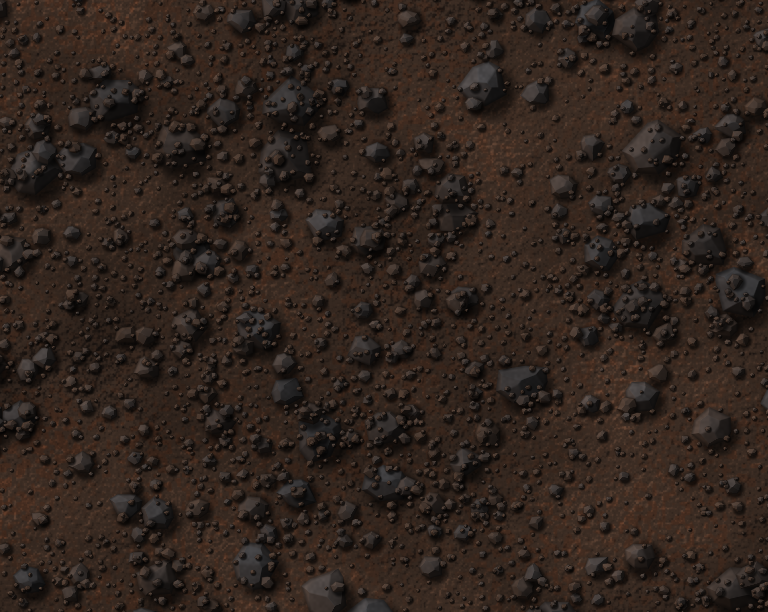
This texture is drawn by a Shadertoy shader. Its source:

```glsl
const float TAU = 6.2831853;
const vec3 LIGHT = vec3(-0.50, 0.58, 0.64);
const vec3 SOIL_DARK = vec3(0.085, 0.065, 0.055);
const vec3 SOIL_MID = vec3(0.205, 0.153, 0.122);
const vec3 SOIL_LIT = vec3(0.39, 0.275, 0.21);
const vec3 STONE_WARM = vec3(0.27, 0.21, 0.175);
const vec3 STONE_COOL = vec3(0.225, 0.222, 0.228);

float hash(vec2 p) {
    vec3 q = fract(vec3(p.xyx) * 0.1031);
    q += dot(q, q.yzx + 33.33);
    return fract((q.x + q.y) * q.z);
}

vec2 hash2(vec2 p) {
    return vec2(hash(p + 17.3), hash(p + 71.9));
}

float noise(vec2 p) {
    vec2 i = floor(p);
    vec2 f = fract(p);
    f = f * f * (3.0 - 2.0 * f);
    float low = mix(hash(i), hash(i + vec2(1.0, 0.0)), f.x);
    float high = mix(hash(i + vec2(0.0, 1.0)), hash(i + 1.0), f.x);
    return mix(low, high, f.y);
}

float fbm(vec2 p, int octaves) {
    float sum = 0.0;
    float weight = 0.5;
    for (int i = 0; i < octaves; i++) {
        sum += weight * noise(p);
        p = mat2(1.6, 1.2, -1.2, 1.6) * p + 5.7;
        weight *= 0.55;
    }
    return sum;
}

// Gritty ground, lit by the slope of its height
float soilHeight(vec2 p) {
    return 0.8 * noise(p * 48.0) + 0.7 * noise(p * 105.0 + 9.0) + 0.75 * noise(p * 190.0 + 31.0);
}

vec3 soil(vec2 p) {
    float slope = soilHeight(p) - soilHeight(p + 0.0035 * normalize(LIGHT.xy));
    float patches = fbm(p * 5.0 + 3.0, 4) - 0.5;
    float grit = hash(floor(p * 300.0)) - 0.5;
    float tone = 0.48 + 0.42 * slope + 0.5 * patches + 0.22 * grit;
    vec3 color = mix(SOIL_DARK, SOIL_MID, smoothstep(0.0, 0.5, tone));
    color = mix(color, SOIL_LIT, smoothstep(0.5, 1.1, tone));
    float rust = smoothstep(0.45, 0.75, noise(p * 130.0 + 50.0)) * noise(p * 7.0);
    return color * mix(vec3(1.0), vec3(1.16, 0.98, 0.86), rust);
}

// Keeps the lower of two planes and softens the crease between them
void cutFacet(float plane, vec3 planeNormal, inout float height, inout vec3 normal) {
    float blend = clamp(0.5 + (height - plane) / 0.07, 0.0, 1.0);
    normal = mix(normal, planeNormal, blend);
    height = min(height, plane);
}

// Faceted stone in unit space: returns the distance inside its rim
float facetedStone(vec2 d, vec2 key, out vec3 normal) {
    float height = 0.75;
    float rim = 10.0;
    normal = vec3(0.0, 0.0, 1.0);
    float turn = TAU * hash(key + 2.0);
    for (int k = 0; k < 4; k++) {
        vec2 r = hash2(key + float(k) * 3.1);
        float angle = turn + (float(k) + 0.7 * r.x) * TAU / 4.0;
        vec2 dir = vec2(cos(angle), sin(angle));
        float steep = mix(0.15, 0.65, r.y);
        cutFacet(mix(0.5, 0.7, r.x) - steep * dot(d, dir), vec3(dir * steep, 1.0), height, normal);
    }
    for (int k = 0; k < 7; k++) {
        vec2 r = hash2(key + 40.0 + float(k) * 2.3);
        float angle = turn + (float(k) + 0.75 * r.x) * TAU / 7.0;
        vec2 dir = vec2(cos(angle), sin(angle));
        float inside = mix(0.72, 1.0, r.y) - dot(d, dir);
        float steep = mix(0.8, 2.0, r.x);
        cutFacet(inside * steep, vec3(dir * steep, 1.0), height, normal);
        rim = min(rim, inside);
    }
    normal = normalize(normal + vec3(0.22 * d, 0.0));
    return rim;
}

vec3 stoneColor(vec3 normal, vec2 p, vec2 key, float coolness) {
    float lit = max(dot(normal, normalize(LIGHT)), 0.0);
    float cool = clamp(coolness + 0.7 * (hash(key + 8.0) - 0.5) + 0.5 * (normal.z - 0.75), 0.0, 1.0);
    float mottle = 0.86 + 0.16 * noise(p * 70.0) + 0.14 * noise(p * 210.0);
    vec3 color = mix(STONE_WARM, STONE_COOL, cool) * (0.27 + 0.92 * lit) * mottle;
    float bounce = max(dot(normal.xy, vec2(-0.8, -0.5)), 0.0);
    return color + vec3(0.055, 0.028, 0.012) * bounce;
}

// Lays one scattered size of stones, with cast shadows, over the color
vec3 addStones(vec3 color, vec2 p, float cells, float density, float coolness) {
    vec2 q = p * cells;
    float cluster = smoothstep(0.25, 0.7, fbm(p * 6.0 + 20.0, 3));
    for (int y = -1; y <= 1; y++)
    for (int x = -1; x <= 1; x++) {
        vec2 cell = floor(q) + vec2(x, y);
        vec2 key = cell + cells * 7.0;
        vec2 center = cell + 0.5 + 0.8 * (hash2(key) - 0.5);
        float local = smoothstep(0.25, 0.65, fbm(center / cells * 6.0 + 20.0, 3));
        if (hash(key + 5.0) > density * (0.55 + 0.9 * local)) continue;
        float radius = mix(0.23, 0.46, pow(hash(key + 13.0), 1.4));
        vec2 d = (q - center) / radius;
        if (dot(d, d) > 3.2) continue;
        float shadow = 1.0 - smoothstep(0.65, 1.3, length(d - vec2(0.22, -0.28)));
        color *= 1.0 - 0.62 * shadow;
        vec3 normal;
        float rim = facetedStone(d * vec2(1.0, mix(1.0, 1.3, hash(key + 6.0))), key, normal);
        float pixel = cells / (radius * iResolution.y);
        float cover = smoothstep(-0.7 * pixel, 0.7 * pixel, rim);
        vec3 face = stoneColor(normal, p, key, coolness);
        face *= mix(0.72, 1.0, smoothstep(0.0, 0.16, rim));
        color = mix(color, face, cover);
    }
    return color * mix(1.03, 0.97, cluster);
}

void mainImage(out vec4 fragColor, in vec2 fragCoord) {
    vec2 p = fragCoord / iResolution.y;
    vec3 color = soil(p);
    color = addStones(color, p, 9.0, 0.47, 0.75);
    color = addStones(color, p, 19.0, 0.36, 0.45);
    color = addStones(color, p, 37.0, 0.36, 0.25);
    color = addStones(color, p, 72.0, 0.30, 0.15);
    fragColor = vec4(color, 1.0);
}
```
